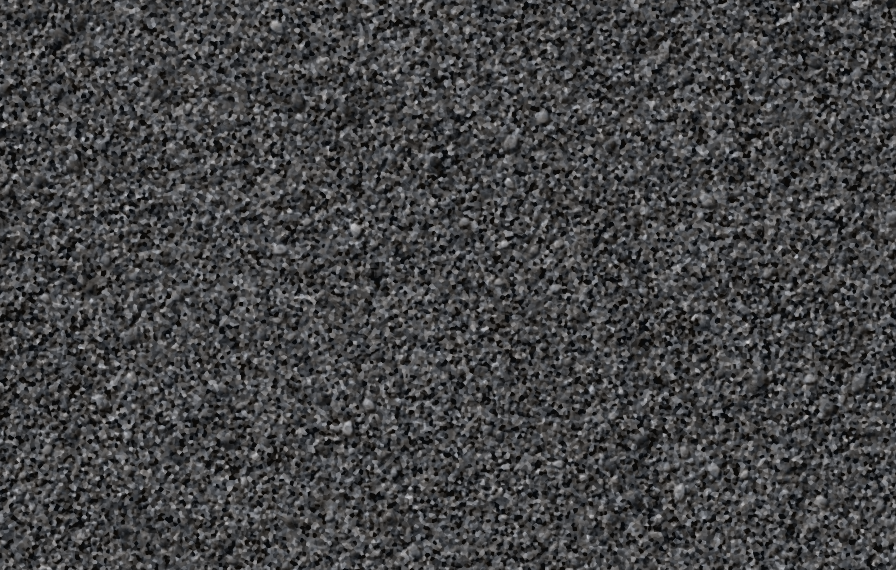
A Shadertoy shader for this texture:

```glsl
// Dark asphalt: fine gritty grain with scattered small stones and their shadows.
#define BASE_TONE 0.265
#define FINE_CELLS 165.0
#define COARSE_CELLS 105.0
#define FINE_CONTRAST 0.56
#define RELIEF_CONTRAST 0.25
#define CLUMP_CONTRAST 0.06
#define GRAIN_CRISPNESS 8.0
#define STONE_CHANCE 0.25
#define EDGE_SOFTNESS 0.003
#define LIGHT_DIR vec2(-0.6, 0.8)
#define COOL_TINT vec3(0.995, 0.998, 1.015)

float hash(vec2 p) {
    vec3 q = fract(p.xyx * 0.1031);
    q += dot(q, q.yzx + 33.33);
    return fract((q.x + q.y) * q.z);
}

float noise(vec2 p) {
    vec2 id = floor(p), f = fract(p);
    f = f * f * (3.0 - 2.0 * f);
    float low = mix(hash(id), hash(id + vec2(1, 0)), f.x);
    float high = mix(hash(id + vec2(0, 1)), hash(id + vec2(1, 1)), f.x);
    return mix(low, high, f.y);
}

mat2 rotation(float angle) {
    float c = cos(angle), s = sin(angle);
    return mat2(c, s, -s, c);
}

// Irregular grains: jittered points blend their tones by nearness.
float grains(vec2 p) {
    vec2 id = floor(p), f = fract(p);
    float sum = 0.0, total = 1e-6;
    for (int y = -1; y <= 1; y++) {
        for (int x = -1; x <= 1; x++) {
            vec2 cell = vec2(x, y), k = id + cell;
            vec2 d = cell + vec2(hash(k + 13.0), hash(k + 41.0)) - f;
            float weight = exp(-GRAIN_CRISPNESS * dot(d, d));
            float v = hash(k + 71.0) - 0.5;
            sum += weight * v * (0.55 + 2.2 * v * v);
            total += weight;
        }
    }
    return sum / total;
}

// Signed distance to a rounded, slightly flattened pebble.
float pebble(vec2 q, float radius, float turn) {
    q = rotation(turn) * q * vec2(0.85, 1.2);
    float a = atan(q.y, q.x + 1e-5);
    float wobble = 1.0 + 0.07 * cos(3.0 * a + turn * 5.0) + 0.04 * cos(5.0 * a - turn);
    return length(q) * wobble - radius;
}

// Lays one jittered layer of stones and their shadows over a tone.
float addStones(float tone, vec2 p, float cells, float chance, float grain) {
    vec2 g = rotation(cells) * p * cells + cells * 7.3;
    vec2 light = rotation(cells) * LIGHT_DIR;
    vec2 id = floor(g);
    if (hash(id + 11.0) > chance) return tone;
    vec2 jitter = vec2(hash(id + 23.0), hash(id + 37.0)) - 0.5;
    vec2 q = fract(g) - 0.5 - 0.35 * jitter;
    float size = hash(id + 51.0);
    float radius = mix(0.1, 0.22, size * size);
    float turn = 6.283 * hash(id + 67.0);
    float soft = EDGE_SOFTNESS * cells;

    float shadow = 1.0 - smoothstep(-soft, soft, pebble(q + light * radius * 0.7, radius, turn));
    float body = 1.0 - smoothstep(-soft, soft, pebble(q, radius, turn));
    float bright = hash(id + 83.0);
    float face = mix(0.25, 0.62, bright * bright);
    face += 0.16 * dot(q, light) / radius + 0.4 * grain;
    tone = mix(tone, 0.06, 0.75 * shadow);
    return mix(tone, face, 0.85 * body);
}

void mainImage(out vec4 fragColor, in vec2 fragCoord) {
    vec2 p = fragCoord / iResolution.y;

    // Broad patches vary the tone and the roughness.
    float patches = noise(p * 3.2 + 4.7) - 0.5;
    float rough = 1.0 + 0.5 * patches;

    // Fine grain, lit relief and faint clumps.
    vec2 coarseP = rotation(1.1) * p * COARSE_CELLS + 300.0;
    vec2 towardLight = rotation(1.1) * LIGHT_DIR * 0.55;
    float fine = grains(rotation(0.6) * p * FINE_CELLS + 200.0);
    float relief = grains(coarseP) - grains(coarseP + towardLight);
    float clump = noise(rotation(0.3) * p * 40.0 + 90.0) - 0.5;
    float grain = FINE_CONTRAST * fine + RELIEF_CONTRAST * rough * relief;
    float tone = BASE_TONE + grain + CLUMP_CONTRAST * rough * clump - 0.03 * patches;

    // Stones from fine chips to the few largest.
    float cells = 46.0;
    for (int i = 0; i < 3; i++) {
        tone = addStones(tone, p, cells, STONE_CHANCE * rough, grain);
        cells *= 0.6;
    }

    // Faint warm and cool flecks on a nearly neutral grey.
    float fleck = noise(rotation(0.9) * p * COARSE_CELLS + 500.0) - 0.5;
    vec3 colour = max(tone, 0.035) * COOL_TINT + fleck * vec3(0.025, 0.0, -0.03);
    fragColor = vec4(clamp(colour, 0.0, 1.0), 1.0);
}
```
